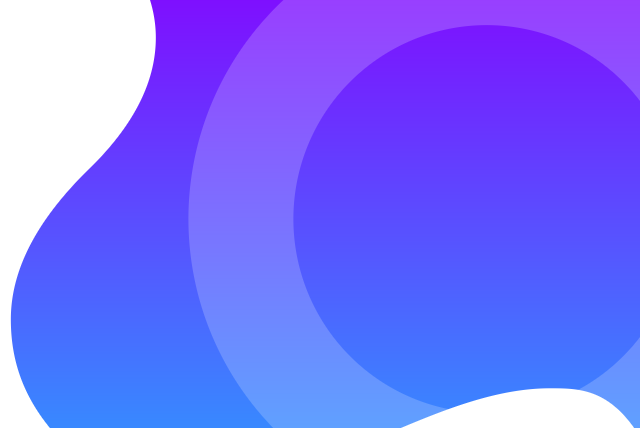
Write a WebGL 1 fragment shader that draws this background.

```glsl
precision highp float;
// Violet to blue backdrop with a pale translucent ring and white wavy cut-outs.

uniform vec2 u_resolution;

// Lengths are in canvas heights on a 1.5 x 1 canvas, origin at the lower left.
const vec2 CANVAS = vec2(1.5, 1.0);

const vec3 BOTTOM_BLUE = vec3(0.22, 0.535, 1.0);
const vec3 TOP_VIOLET = vec3(0.495, 0.06, 1.0);
const vec3 PAPER = vec3(1.0);

const vec2 RING_CENTER = vec2(1.1406, 0.4883);
const float RING_INNER = 0.453;
const float RING_OUTER = 0.699;
const float RING_OPACITY = 0.2;

// Curve knots: position along the axis, height of the curve, slope.
const vec3 SIDE_FOOT = vec3(0.0, 0.117, -0.82);
const vec3 SIDE_HOLLOW = vec3(0.254, 0.0254, 0.0);
const vec3 SIDE_BEND = vec3(0.6055, 0.209, 1.03);
const vec3 SIDE_BULGE = vec3(0.912, 0.3652, 0.0);
const vec3 SIDE_TOP = vec3(1.0, 0.3516, -0.31);

const vec3 HILL_LEFT = vec3(0.9395, 0.0, 0.42);
const vec3 HILL_PEAK = vec3(1.289, 0.0928, 0.0);
const vec3 HILL_RIGHT = vec3(1.4863, 0.0, -1.4);

// Cubic Hermite span between two knots, continued as straight lines.
float span(vec3 a, vec3 b, float s) {
  float width = b.x - a.x;
  float t = clamp((s - a.x) / width, 0.0, 1.0);
  float r = 1.0 - t;
  float curve = mix(a.y, b.y, t * t * (3.0 - 2.0 * t))
              + width * t * r * (a.z * r - b.z * t);
  return curve + a.z * min(s - a.x, 0.0) + b.z * max(s - b.x, 0.0);
}

float sideCurve(float y) {
  if (y < SIDE_HOLLOW.x) return span(SIDE_FOOT, SIDE_HOLLOW, y);
  if (y < SIDE_BEND.x) return span(SIDE_HOLLOW, SIDE_BEND, y);
  if (y < SIDE_BULGE.x) return span(SIDE_BEND, SIDE_BULGE, y);
  return span(SIDE_BULGE, SIDE_TOP, y);
}

float hillCurve(float x) {
  if (x < HILL_PEAK.x) return span(HILL_LEFT, HILL_PEAK, x);
  return span(HILL_PEAK, HILL_RIGHT, x);
}

// Coverage of the region where the signed distance is negative.
float cover(float dist, float pixel) {
  return clamp(0.5 - dist / pixel, 0.0, 1.0);
}

// Turns an offset from a curve into an approximate distance.
float offsetToDistance(float offset, float slope) {
  return offset * inversesqrt(1.0 + slope * slope);
}

void main() {
  vec2 p = gl_FragCoord.xy / u_resolution * CANVAS;
  float pixel = 1.0 / u_resolution.y;

  // Vertical gradient
  vec3 color = mix(BOTTOM_BLUE, TOP_VIOLET, p.y);

  // Translucent ring
  float radius = length(p - RING_CENTER);
  float ring = cover(radius - RING_OUTER, pixel)
             - cover(radius - RING_INNER, pixel);
  color = mix(color, PAPER, RING_OPACITY * ring);

  // Wavy left edge
  float side = sideCurve(p.y);
  float sideSlope = (sideCurve(p.y + pixel) - side) / pixel;
  color = mix(color, PAPER, cover(offsetToDistance(p.x - side, sideSlope), pixel));

  // Hill at the bottom
  float hill = hillCurve(p.x);
  float hillSlope = (hillCurve(p.x + pixel) - hill) / pixel;
  color = mix(color, PAPER, cover(offsetToDistance(p.y - hill, hillSlope), pixel));

  gl_FragColor = vec4(color, 1.0);
}
```
